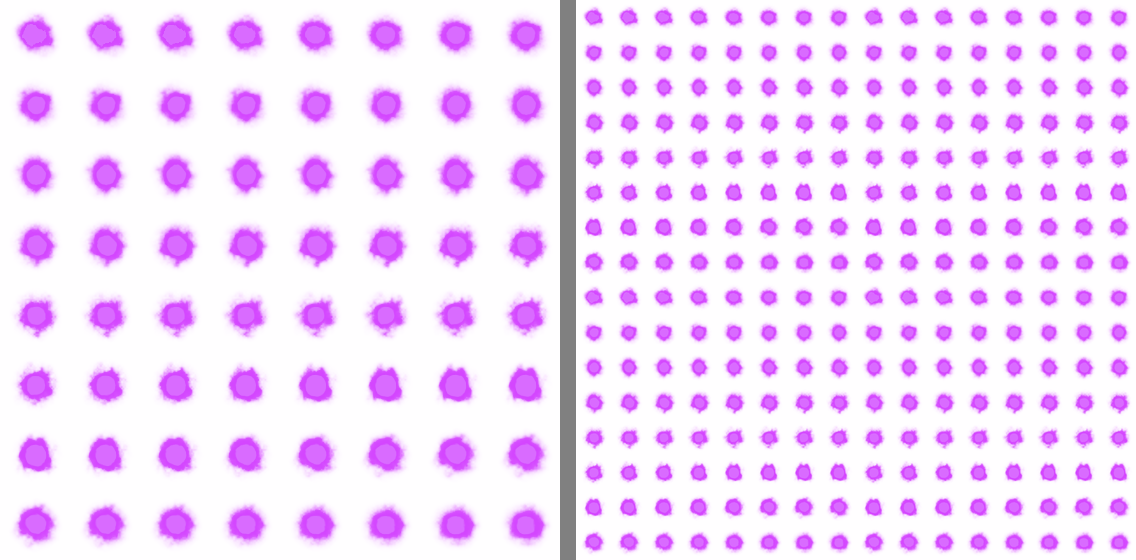
Left: one tile. Right: repeated 2 by 2.
Write a Shadertoy shader that draws this pattern.

```glsl
// Grid of soft violet puffs whose ragged edges evolve from cell to cell in reading order.
#define REPEATS 8.0
#define CORE_RADIUS 0.137
#define BODY_RADIUS 0.203
#define HAZE_FALLOFF 0.043
#define FRAME_STEP 0.11
#define LUMP_SCALE 5.0
#define GRAIN_SCALE 10.0
#define CENTRE vec2(0.515, 0.495)
#define PAPER vec3(1.0, 0.998, 1.0)
#define BODY_COLOUR vec3(0.83, 0.27, 1.0)
#define CORE_COLOUR vec3(0.85, 0.42, 1.0)

float hash(ivec3 lattice) {
    uvec3 q = uvec3(lattice + 1024) * uvec3(1597u, 7919u, 3571u);
    uint h = (q.x ^ (q.y << 7) ^ (q.z << 14)) * 747796u + 28913u;
    h = ((h >> 15) ^ h) * 277803u;
    h = ((h >> 13) ^ h) * 668265u;
    return float((h >> 8) & 65535u) / 65535.0;
}

float noise(vec3 p) {
    ivec3 i = ivec3(floor(p));
    vec3 f = fract(p);
    f = f * f * (3.0 - 2.0 * f);
    float sum = 0.0;
    for (int k = 0; k < 8; k++) {
        ivec3 corner = ivec3(k & 1, (k >> 1) & 1, k >> 2);
        vec3 w = mix(1.0 - f, f, vec3(corner));
        sum += w.x * w.y * w.z * hash(i + corner);
    }
    return sum;
}

// Detail doubles in space only, so neighbouring frames stay alike.
float fbm(vec3 p) {
    float sum = 0.0, weight = 0.5;
    for (int k = 0; k < 3; k++) {
        sum += weight * noise(p);
        p = vec3(p.xy * 2.0 + 7.3, p.z + 11.7);
        weight *= 0.55;
    }
    return sum / 0.926;
}

vec3 puff(vec2 p, float frame) {
    float t = frame * FRAME_STEP;
    float r = length(p);
    float lump = noise(vec3(p * LUMP_SCALE + 3.7, t)) - 0.5;
    float grain = fbm(vec3(p * GRAIN_SCALE + 20.0, t + 30.0)) - 0.5;

    // Ragged body with a halo that decays outwards, strongest in the later middle frames
    float wear = smoothstep(16.0, 40.0, frame) * (1.0 - smoothstep(46.0, 60.0, frame));
    float edge = r + 0.07 * lump + mix(0.11, 0.18, wear) * grain;
    float alpha = 1.0 / (1.0 + exp((edge - BODY_RADIUS - 0.027) / (0.5 * HAZE_FALLOFF)));
    float halo = exp(-max(edge - BODY_RADIUS, 0.0) / HAZE_FALLOFF);
    alpha = mix(alpha, halo, 0.6) * (1.0 - smoothstep(0.3, 0.46, r));

    // Paler core, mottled in the first frames
    float mottle = mix(0.3, 0.05, smoothstep(0.0, 5.0, frame));
    float coreEdge = r - CORE_RADIUS + 0.05 * lump + mottle * grain;
    float core = 1.0 - smoothstep(-0.012, 0.012, coreEdge);

    return mix(PAPER, mix(BODY_COLOUR, CORE_COLOUR, core), alpha);
}

void mainImage(out vec4 fragColor, in vec2 fragCoord) {
    vec2 grid = fragCoord / iResolution.xy * REPEATS;
    vec2 cell = floor(grid);
    float frame = cell.x + REPEATS * (REPEATS - 1.0 - cell.y);
    fragColor = vec4(puff(fract(grid) - CENTRE, frame), 1.0);
}
```
